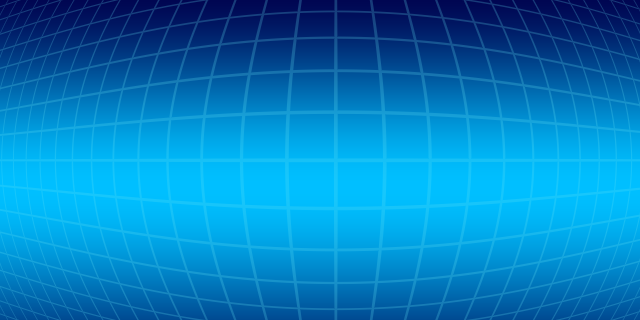
Reproduce this background procedurally as a WebGL 1 fragment shader.

```glsl
precision highp float;

uniform vec2 u_resolution;

const vec3 NAVY = vec3(0.0, 0.0, 0.30);
const vec3 AZURE = vec3(0.0, 0.75, 1.0);
const vec3 LINE_TINT = vec3(0.38, 0.88, 0.95);

const vec2 BULGE_CENTER = vec2(0.0495, -0.001);
const vec2 BULGE_STRENGTH = vec2(0.575, 1.268);
const float CELL_SIZE = 0.155;
const float LINE_HALF_WIDTH = 0.038;
const float LINE_OPACITY = 0.24;

// Maps a canvas point to grid cells that shrink away from the bulge centre.
vec2 bulgeGrid(vec2 p, vec2 center, vec2 strength, float cellSize) {
    vec2 offset = p - center;
    float q = dot(offset * offset, strength);
    return offset * (1.0 + q + 0.77 * q * q) / cellSize;
}

// Coverage of lines lying on whole numbers, for a given pixel footprint.
vec2 lineCoverage(vec2 cell, vec2 footprint, float halfWidth) {
    vec2 dist = abs(fract(cell + 0.5) - 0.5);
    vec2 edge = clamp((halfWidth - dist) / footprint + 0.5, 0.0, 1.0);
    return min(edge, 2.0 * halfWidth / footprint);
}

// Soft horizontal band with its own reach below and above the peak.
float glowBand(float y, float peak, float reachBelow, float reachAbove) {
    float reach = y < peak ? reachBelow : reachAbove;
    return 1.0 - smoothstep(0.0, reach, abs(y - peak));
}

void main() {
    float pixel = 1.0 / u_resolution.y;
    vec2 p = (gl_FragCoord.xy - 0.5 * u_resolution) * pixel;

    // Background gradient
    float glow = glowBand(p.y, -0.085, 0.72, 0.65);
    vec3 color = mix(NAVY, AZURE, glow);

    // Curved grid, with its pixel footprint from finite differences
    vec2 cell = bulgeGrid(p, BULGE_CENTER, BULGE_STRENGTH, CELL_SIZE);
    vec2 stepX = bulgeGrid(p + vec2(pixel, 0.0), BULGE_CENTER, BULGE_STRENGTH, CELL_SIZE) - cell;
    vec2 stepY = bulgeGrid(p + vec2(0.0, pixel), BULGE_CENTER, BULGE_STRENGTH, CELL_SIZE) - cell;
    vec2 footprint = sqrt(stepX * stepX + stepY * stepY);
    vec2 lines = lineCoverage(cell, footprint, LINE_HALF_WIDTH);
    color = mix(color, LINE_TINT, LINE_OPACITY * max(lines.x, lines.y));

    gl_FragColor = vec4(color, 1.0);
}
```
